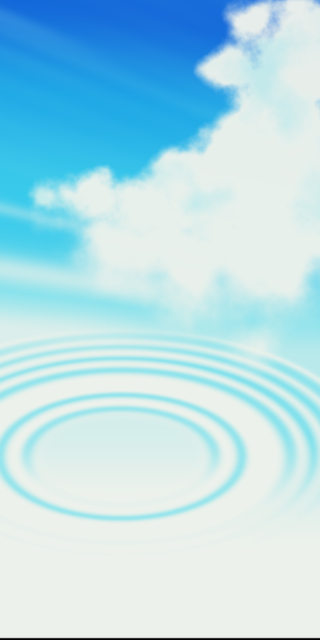
Write a Shadertoy shader that draws this background.

```glsl
// Blue sky with a diagonal bank of cloud above pale water ringed by ripples.
#define RIPPLE_CENTER vec2(0.378, 0.573)
#define RIPPLE_FLATTEN 0.51
#define CLOUD_ROUGHNESS 0.13
#define CLOUD_BLEND 0.035
#define STREAK_STRENGTH 0.22
#define BORDER_HEIGHT 0.006
#define WHITE vec3(0.93, 0.945, 0.92)
#define PALE_CYAN vec3(0.52, 0.885, 0.925)
#define CYAN vec3(0.22, 0.79, 0.92)
#define AZURE vec3(0.11, 0.65, 0.90)
#define DEEP_BLUE vec3(0.07, 0.40, 0.85)

// Puffs of the cloud bank: centre x, centre y, radius
const vec3 PUFFS[15] = vec3[15](
    vec3(0.78, 1.935, 0.06), vec3(0.73, 1.79, 0.09), vec3(0.96, 1.83, 0.17),
    vec3(0.87, 1.56, 0.22), vec3(1.02, 1.40, 0.25), vec3(0.53, 1.49, 0.05),
    vec3(0.64, 1.38, 0.16), vec3(0.46, 1.31, 0.14), vec3(0.31, 1.37, 0.085),
    vec3(0.14, 1.375, 0.047), vec3(0.22, 1.385, 0.035), vec3(0.37, 1.22, 0.13),
    vec3(0.61, 1.15, 0.15), vec3(0.84, 1.20, 0.18), vec3(0.82, 0.92, 0.04));

// Troughs: radius, width, strength, share of strength kept on the near side
const vec4 TROUGHS[6] = vec4[6](
    vec4(0.295, 0.021, 0.75, 0.08), vec4(0.378, 0.019, 0.85, 0.95),
    vec4(0.530, 0.023, 0.80, 0.05), vec4(0.602, 0.015, 0.65, 0.05),
    vec4(0.672, 0.016, 0.50, 0.03), vec4(0.740, 0.022, 0.40, 0.0));

float hash(vec2 p) {
    vec3 q = fract(p.xyx * 0.1031);
    q += dot(q, q.yzx + 33.33);
    return fract((q.x + q.y) * q.z);
}

float noise(vec2 p) {
    vec2 cell = floor(p), f = fract(p);
    f = f * f * (3.0 - 2.0 * f);
    return mix(mix(hash(cell), hash(cell + vec2(1, 0)), f.x),
               mix(hash(cell + vec2(0, 1)), hash(cell + vec2(1, 1)), f.x), f.y);
}

float fbm(vec2 p) {
    float sum = 0.0, amplitude = 0.5;
    for (int i = 0; i < 5; i++) {
        sum += amplitude * noise(p);
        p = mat2(1.6, 1.2, -1.2, 1.6) * p + 7.3;
        amplitude *= 0.5;
    }
    return sum;
}

float bump(float x, float width) {
    return exp(-x * x / (width * width));
}

vec3 skyColor(vec2 p) {
    float height = p.y + 0.12 * (p.x - 0.4);
    vec3 color = mix(CYAN, AZURE, smoothstep(1.35, 1.72, height));
    color = mix(color, DEEP_BLUE, smoothstep(1.65, 1.98, height));
    color = mix(PALE_CYAN, color, smoothstep(1.02, 1.28, height));

    // Slanted wisps, strongest on one band high in the sky
    float across = p.y + 0.42 * p.x;
    float wisps = noise(vec2(p.x * 2.0, across * 24.0));
    float band = 0.35 + bump(across - 1.92, 0.07);
    color = mix(color, PALE_CYAN, STREAK_STRENGTH * wisps * band);

    // Low haze thickens toward the left
    float left = 1.0 - smoothstep(0.2, 0.85, p.x);
    float haze = bump(p.y + 0.15 * p.x - 1.16, 0.045) * 0.65;
    haze += bump(p.y + 0.25 * p.x - 1.35, 0.022) * 0.35;
    haze = max(haze, 0.85 * (1.0 - smoothstep(0.96, 1.12, p.y + 0.1 * p.x)));
    return mix(color, WHITE, clamp(haze * left, 0.0, 1.0));
}

float cloudDensity(vec2 p) {
    float sum = 0.0;
    for (int i = 0; i < 15; i++) {
        float d = length(p - PUFFS[i].xy) - PUFFS[i].z;
        sum += exp(-d / CLOUD_BLEND);
    }
    float edge = -CLOUD_BLEND * log(sum + 1e-6) + 0.015;
    edge += CLOUD_ROUGHNESS * (fbm(p * 9.0) - 0.48);
    float softness = mix(0.09, 0.03, smoothstep(1.1, 1.4, p.y));
    return 1.0 - smoothstep(-softness, softness, edge);
}

vec3 waterColor(vec2 p) {
    vec2 q = (p - RIPPLE_CENTER) / vec2(1.0, RIPPLE_FLATTEN);
    float radius = length(q);
    float far = smoothstep(-0.65, 0.35, q.y / max(radius, 0.001));

    // Blue wash behind the outer rings and faint tint on the inner disc
    float wash = smoothstep(0.48, 0.62, radius) * smoothstep(0.25, 0.75, p.y);
    float blue = wash * mix(0.18, 0.5, smoothstep(0.3, 0.95, p.x));
    blue += 0.24 * (1.0 - smoothstep(0.22, 0.32, radius)) * smoothstep(0.42, 0.68, p.y);
    for (int i = 0; i < 6; i++) {
        vec4 trough = TROUGHS[i];
        float ring = bump(radius - trough.x, trough.y);
        float crest = bump(radius - trough.x - 0.036, 0.014);
        blue += ring * trough.z * mix(trough.w, 1.0, far);
        blue *= 1.0 - 0.75 * crest * far;
    }
    return mix(WHITE, PALE_CYAN, clamp(blue, 0.0, 1.0));
}

void mainImage(out vec4 fragColor, in vec2 fragCoord) {
    vec2 p = fragCoord / iResolution.xy * vec2(1.0, 2.0);
    float pixel = 2.0 / iResolution.y;

    // Sky melts into the water
    vec3 color = mix(waterColor(p), skyColor(p), smoothstep(0.88, 1.03, p.y));

    // Cloud with faint blue hollows
    float hollow = smoothstep(0.45, 0.8, fbm(p * 6.0 + 4.0));
    vec3 cloud = mix(WHITE, PALE_CYAN, 0.35 * hollow);
    color = mix(color, cloud, 0.97 * cloudDensity(p));

    // Dark lower border
    color *= smoothstep(BORDER_HEIGHT - pixel, BORDER_HEIGHT + pixel, p.y);
    fragColor = vec4(color, 1.0);
}
```
